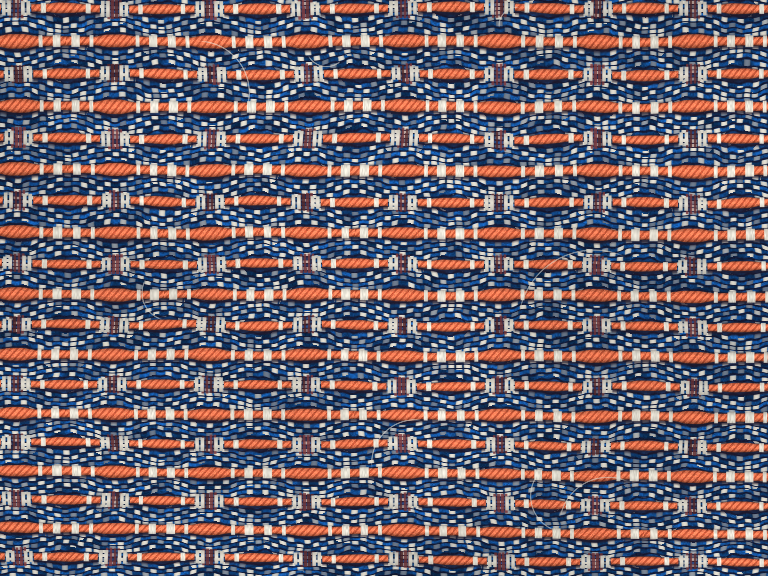
Write a WebGL 2 fragment shader that draws this texture.

```glsl
#version 300 es
precision highp float;
uniform vec2 u_resolution;
out vec4 outColor;

const float TAU = 6.2831853;
const vec3 NAVY = vec3(0.08, 0.10, 0.20);
const vec3 BLUE = vec3(0.08, 0.32, 0.60);
const vec3 CREAM = vec3(0.88, 0.86, 0.81);
const vec3 SLATE = vec3(0.42, 0.47, 0.54);
const vec3 ORANGE = vec3(0.94, 0.49, 0.34);
const vec3 MAROON = vec3(0.42, 0.20, 0.21);

float pixel; // size of one pixel in pattern widths

float hash(vec2 p) {
    vec3 q = fract(vec3(p.xyx) * 0.1031);
    q += dot(q, q.yzx + 33.33);
    return fract((q.x + q.y) * q.z);
}

float noise(vec2 p) {
    vec2 i = floor(p), f = fract(p);
    f = f * f * (3.0 - 2.0 * f);
    return mix(mix(hash(i), hash(i + vec2(1, 0)), f.x),
               mix(hash(i + vec2(0, 1)), hash(i + 1.0), f.x), f.y);
}

float fill(float d) { return smoothstep(pixel, -pixel, d); }

float bar(float x, float halfWidth) { return fill(abs(x) - halfWidth); }

// Blue picks bowing round the floats, with pale warp showing between them
vec3 ground(vec2 p) {
    float pick = 12.0 * p.y - 0.75 * sin(TAU * p.y) * cos(TAU * p.x);
    pick += 0.5 * noise(p * vec2(9.0, 5.0)) - 0.25;
    float warp = p.x * 12.0 + 0.5 + 0.3 * (noise(p * vec2(3.0, 7.0)) - 0.5);
    vec2 cell = floor(vec2(warp, pick));
    vec2 f = fract(vec2(warp, pick)) - 0.5;
    float lens = cos(TAU * p.x) * cos(TAU * p.y);
    float chance = hash(cell + 40.0);

    float round_ = 1.0 - smoothstep(0.12, 0.5, abs(f.y + 0.12 * sin(TAU * warp * 0.5)));
    float light = 0.45 + 0.75 * noise(vec2(p.x * 7.0, cell.y * 3.1));
    vec3 color = mix(NAVY, BLUE * light, round_);
    color *= 0.8 + 0.4 * noise(p * vec2(70.0, 50.0));

    float raised = step(mod(cell.x + cell.y, 2.0), 0.5) * step(lens, 0.4 + 0.3 * chance);
    raised = max(raised, step(lens, -0.15) * step(0.7, chance));
    vec2 box = abs(f) - vec2(0.27, 0.25);
    float speck = raised * smoothstep(0.24, 0.02, length(max(box, 0.0)));
    vec3 yarn = mix(SLATE, CREAM, smoothstep(0.05, 0.6, hash(cell + 7.0)));
    return mix(color, yarn * (1.0 - 1.2 * f.x * f.x), speck);
}

// Twisted orange yarn, thicker where it floats
vec3 twisted(vec2 q, float halfThick, float seed) {
    float strand = 0.5 + 0.5 * sin(TAU * (q.x * 15.0 - q.y * 13.0 + seed));
    float edge = q.y / halfThick;
    vec3 color = mix(ORANGE * vec3(0.78, 0.66, 0.62), ORANGE, smoothstep(0.05, 0.6, strand));
    color *= 1.08 - 0.45 * edge * edge + 0.1 * edge;
    return color * (0.88 + 0.24 * noise(q * 90.0 + seed * 50.0));
}

void main() {
    vec2 uv = gl_FragCoord.xy / u_resolution.y;
    pixel = 0.7 / (u_resolution.y * 0.1675);

    // Slight tilt, and rows that open out towards the top
    float y = uv.y - 0.078 + 0.012 * (uv.x * 0.75 - 0.5) * (1.0 - uv.y);
    vec2 p = vec2((uv.x - 0.031) / 0.1675, 10.1 * y - 0.813 * y * y);
    p += 0.05 * vec2(noise(uv * 6.0), noise(uv * 9.0 + 20.0)) - 0.025;

    float row = floor(p.y * 2.0 + 0.5);
    float isShort = mod(row, 2.0);
    float shifted = p.x + 0.5 * isShort + 0.5;
    float repeat = floor(shifted);
    float seed = hash(vec2(repeat, row) + 13.0);
    vec2 q = vec2(fract(shifted) - 0.5, (p.y * 2.0 - row) * 0.316);
    float side = abs(q.x);
    float gap = 0.5 - side;

    vec3 color = ground(p);

    // Open gaps of the short rows: maroon warp beside tall pale ends
    float tall = fill(abs(q.y) - 0.085 - 0.02 * seed) * isShort;
    float maroonWarp = bar(gap, 0.075) * (0.4 + 0.6 * bar(fract(q.x * 24.0) - 0.5, 0.3));
    color = mix(color, MAROON * (0.7 + 0.5 * seed), tall * maroonWarp * 0.85);
    float ends = max(bar(side - 0.375, 0.019), bar(side - 0.43, 0.019));
    float endHeight = fill(abs(q.y) - 0.06 - 0.02 * hash(vec2(repeat, row + sign(q.x))));
    color = mix(color, CREAM * (1.0 - 2.0 * abs(q.y)), ends * endHeight * isShort);

    // Orange row with its shadow
    float bulge = 1.0 - smoothstep(0.06, 0.23, side);
    float halfThick = mix(0.044, 0.037, isShort) + mix(0.021, 0.014, isShort) * bulge;
    halfThick *= 0.9 + 0.2 * noise(vec2(p.x * 5.0, row * 7.3));
    float span = mix(1.0, fill(side - 0.345), isShort);
    float shadow = smoothstep(0.04, 0.0, abs(q.y + 0.012) - halfThick) * span;
    color = mix(color, mix(NAVY, MAROON, 0.25) * 0.8, shadow * 0.75);
    vec3 orange = twisted(q, halfThick, seed);
    color = mix(color, orange, fill(abs(q.y) - halfThick) * span);

    // Cream warp binding the orange row down
    float widthVary = 0.9 + 0.25 * seed;
    float longTies = max(bar(gap - 0.097, 0.042 * widthVary), bar(gap - 0.26, 0.02));
    float ties = mix(longTies, bar(side - 0.225, 0.024 * widthVary), isShort);
    float tieHeight = fill(abs(q.y) - mix(0.058, 0.048, isShort));
    float grain = 0.9 + 0.16 * noise(q * vec2(90.0, 30.0) + seed * 40.0);
    color = mix(color, CREAM * 1.07 * grain * (1.0 - 50.0 * q.y * q.y), ties * tieHeight);

    // Loose pale fibres
    for (float k = 0.0; k < 8.0; k++) {
        vec2 centre = vec2(hash(vec2(k, 3.0)) * 1.333, hash(vec2(k, 8.0)));
        float radius = 0.03 + 0.12 * hash(vec2(k, 5.0));
        vec2 d = uv - centre;
        float angle = hash(vec2(k, 11.0)) * TAU;
        float arc = smoothstep(0.6, 0.75, dot(normalize(d + 1e-5), vec2(cos(angle), sin(angle))));
        float hair = smoothstep(0.0018, 0.0004, abs(length(d) - radius));
        color = mix(color, CREAM, hair * arc * 0.55);
    }

    color *= 0.94 + 0.12 * noise(uv * 4.0 + 9.0);
    outColor = vec4(clamp(color, 0.0, 1.0), 1.0);
}
```
